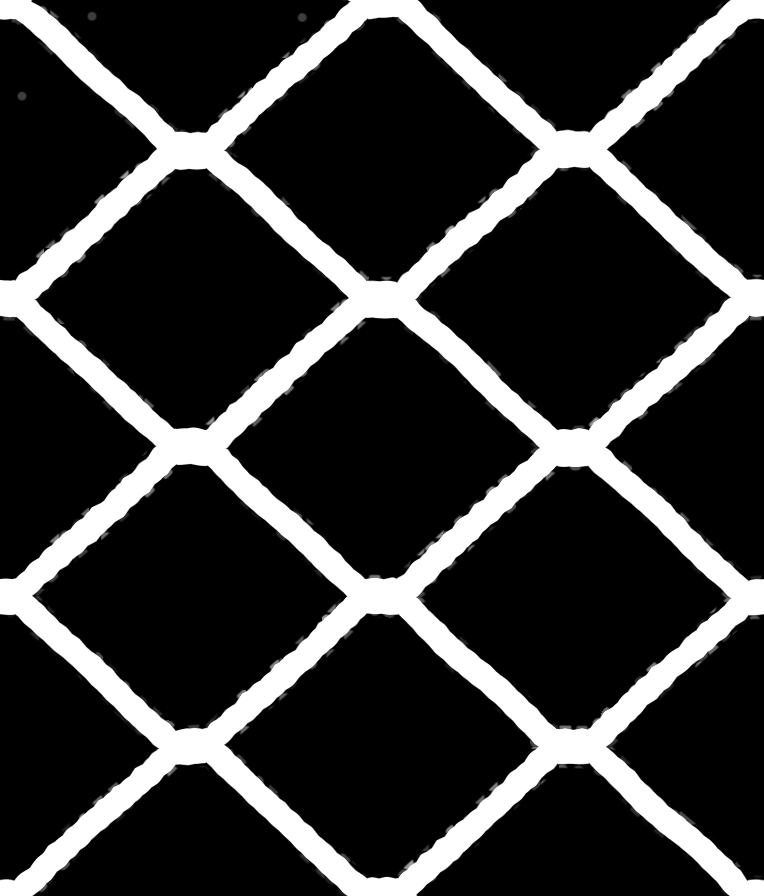
A WebGL 1 fragment shader for this pattern:

```glsl
precision highp float;
// White diamond wire mesh on black: each strand is a segment distance in a folded
// cell, joined by short flat bars at the crossings. Wrapping cellular noise roughens
// the edges, adds grey crumbs along them and scatters a few faint specks.

#define GRID vec2(2.0, 3.0)          // repeats across and down
#define STRAND_HALF 0.0142           // sizes are fractions of canvas height
#define BAR_HALF vec2(0.0215, 0.0203)
#define ROUGHNESS 0.0048
#define SWAY 0.0011
#define CRUMB_REACH 0.0055
#define CRUMB_GREY 0.62
#define EDGE_CELLS vec2(52.0, 61.0)
#define SPECK_CELLS vec2(11.0, 13.0)
#define SPECK_SHARE 0.06
#define SPECK_GREY 0.24

uniform vec2 u_resolution;

const float TAU = 6.2831853;

float hash(vec2 p) {
  return fract(sin(dot(p, vec2(127.1, 311.7))) * 4375.85);
}

// Wrapping cellular noise: x = distance to nearest point, y = its random value
vec2 cellular(vec2 uv, vec2 count) {
  vec2 p = uv * count;
  vec2 base = floor(p);
  vec2 nearest = vec2(9.0, 0.0);
  for (int j = -1; j <= 1; j++) {
    for (int i = -1; i <= 1; i++) {
      vec2 cell = base + vec2(float(i), float(j));
      vec2 id = mod(cell, count);
      vec2 point = cell + 0.15 + 0.7 * vec2(hash(id), hash(id + 71.3));
      float dist = length(p - point);
      if (dist < nearest.x) nearest = vec2(dist, hash(id + 19.7));
    }
  }
  return nearest;
}

float segmentDistance(vec2 p, vec2 a, vec2 b) {
  vec2 ab = b - a;
  float t = clamp(dot(p - a, ab) / dot(ab, ab), 0.0, 1.0);
  return length(p - a - ab * t);
}

float roundedBox(vec2 p, vec2 halfSize, float radius) {
  vec2 q = abs(p) - halfSize + radius;
  return length(max(q, 0.0)) + min(max(q.x, q.y), 0.0) - radius;
}

// Slow bending of the strands, periodic over the canvas
vec2 sway(vec2 uv) {
  vec2 a = TAU * uv;
  return SWAY * vec2(sin(3.0 * a.y + 2.0 * a.x) + sin(7.0 * a.y - 3.0 * a.x + 1.3),
                     sin(5.0 * a.x + a.y + 0.7) + sin(4.0 * a.x - 5.0 * a.y + 2.1));
}

void main() {
  vec2 uv = gl_FragCoord.xy / u_resolution;
  vec2 size = vec2(u_resolution.x / u_resolution.y, 1.0);
  vec2 cell = size / GRID;
  float pixel = 1.0 / u_resolution.y;

  // Fold every cell into one quadrant holding a single strand
  vec2 g = (uv + sway(uv) / size) * GRID;
  vec2 local = (g - floor(g + 0.5)) * cell;
  vec2 q = abs(local);
  vec2 start = vec2(BAR_HALF.x * 0.8, 0.0);
  vec2 end = 0.5 * cell - start;
  end.y = 0.5 * cell.y;

  float d = segmentDistance(q, start, end) - STRAND_HALF;
  d = min(d, roundedBox(q, BAR_HALF, 0.006));
  d = min(d, roundedBox(q - 0.5 * cell, BAR_HALF, 0.006));

  // Rising strands and upper sides are the most worn
  vec2 phase = sin(TAU * g);
  float rising = smoothstep(-0.3, 0.3, phase.x * phase.y);
  float lineY = (q.x - start.x) * end.y / (end.x - start.x);
  float upper = step(0.0, (q.y - lineY) * local.y);
  float wear = mix(0.3, 0.75, rising) + 0.25 * upper;

  // Ragged edge and grey crumbs clinging to it
  vec2 grain = cellular(uv, EDGE_CELLS);
  float edge = d - ROUGHNESS * wear * (0.42 - grain.x);
  float wire = 1.0 - smoothstep(-0.8 * pixel, 0.8 * pixel, edge);
  float crumb = 1.0 - smoothstep(0.3, 0.5, grain.x);
  crumb *= 1.0 - smoothstep(0.5 * CRUMB_REACH, CRUMB_REACH, d);
  crumb *= CRUMB_GREY * wear * smoothstep(0.3, 1.0, grain.y);

  // Sparse dim dust in the openings
  vec2 dust = cellular(uv, SPECK_CELLS);
  float speck = 1.0 - smoothstep(0.045, 0.08, dust.x);
  speck *= SPECK_GREY * step(1.0 - SPECK_SHARE, dust.y);

  gl_FragColor = vec4(vec3(max(wire, max(crumb, speck))), 1.0);
}
```
